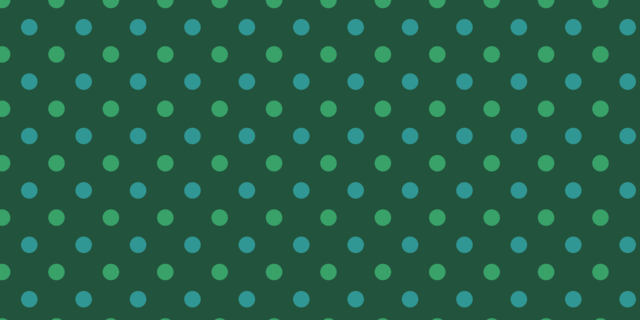
A Shadertoy shader for this pattern:

```glsl
// Signed distance to the nearest dot of a square lattice
float dotLattice(vec2 p, vec2 center, float spacing, float radius) {
    vec2 cell = (fract((p - center) / spacing + 0.5) - 0.5) * spacing;
    return length(cell) - radius;
}

// Coverage of a shape with an edge softened over the given width
float coverage(float dist, float edge) {
    return 1.0 - smoothstep(-edge, edge, dist);
}

void mainImage(out vec4 fragColor, in vec2 fragCoord) {
    const vec3 GROUND = vec3(0.133, 0.329, 0.239);
    const vec3 GREEN = vec3(0.224, 0.635, 0.412);
    const vec3 TEAL = vec3(0.192, 0.592, 0.584);

    // Lengths are fractions of the canvas height
    const float SPACING = 0.17;
    const float RADIUS = 0.0257;
    const vec2 GREEN_CENTER = vec2(0.0065, 0.15);
    const vec2 TEAL_CENTER = GREEN_CENTER + 0.5 * SPACING;

    vec2 p = fragCoord / iResolution.y;
    float edge = 0.85 / iResolution.y;

    // Two interleaved dot lattices
    float greenDots = dotLattice(p, GREEN_CENTER, SPACING, RADIUS);
    float tealDots = dotLattice(p, TEAL_CENTER, SPACING, RADIUS);

    vec3 color = mix(GROUND, GREEN, coverage(greenDots, edge));
    color = mix(color, TEAL, coverage(tealDots, edge));
    fragColor = vec4(color, 1.0);
}
```
